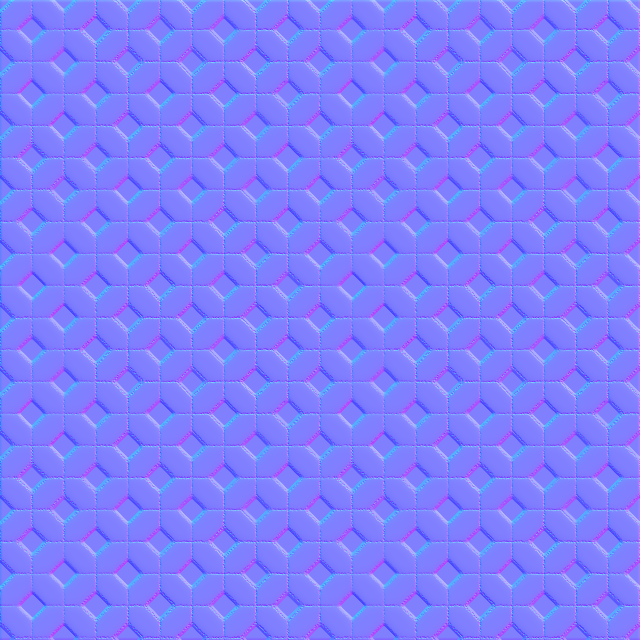
Give the GLSL for this texture map, as a WebGL 2 fragment shader.

```glsl
#version 300 es
precision highp float;
// Tangent-space normal map of paving: a 20 x 20 grid of blocks, with a sunken
// diamond at every second grid crossing. A height function is differenced into
// normals; wear is hashed and wrapped so it recurs every 10 cells.

uniform vec2 u_resolution;
out vec4 fragColor;

const float TAU = 6.2831853;

vec2 hash2(vec2 p) {
    vec3 q = fract(vec3(p.xyx) * vec3(0.1031, 0.1030, 0.0973));
    q += dot(q, q.yzx + 33.33);
    return fract((q.xx + q.yz) * q.zy);
}

// Distance to the nearest scattered point, wrapping every 'period' cells
float cellular(vec2 p, float period) {
    vec2 id = floor(p);
    float nearest = 1.0;
    for (int y = -1; y <= 1; y++)
        for (int x = -1; x <= 1; x++) {
            vec2 n = id + vec2(x, y);
            nearest = min(nearest, length(n + hash2(mod(n, period)) - p));
        }
    return nearest;
}

float roundedBox(vec2 p, float halfSize, float radius) {
    vec2 e = abs(p) - halfSize + radius;
    return length(max(e, 0.0)) + min(max(e.x, e.y), 0.0) - radius;
}

// Surface height, with one grid cell as the unit
float height(vec2 p) {
    // Slightly uneven cuts
    p += 0.004 * sin(TAU * (p.yx * vec2(1.7, 2.1) + 0.3 * sin(TAU * p.xy * 0.9)));

    // Diagonal lattice of diamonds
    vec2 diagonal = 0.5 * vec2(p.x + p.y, p.x - p.y);
    vec2 id = round(diagonal);
    vec2 local = diagonal - id;
    vec2 center = mod(vec2(id.x + id.y, id.x - id.y), 10.0);
    vec2 wear = hash2(center + 3.0);
    vec2 shift = 0.018 * (hash2(center + 41.0) - 0.5);
    float rim = 1.414 * roundedBox(local, 0.236 + 0.008 * wear.y, 0.02);
    float bed = 1.414 * roundedBox(local - shift, 0.187 - 0.02 * wear.x * wear.x, 0.03);

    // Sloping wall from the flat bed up to the rim
    float wall = rim >= 0.0 ? 1.0 : max(bed, 0.0) / max(max(bed, 0.0) - rim, 0.001);
    float h = 0.056 * wall;

    // Soft bevels: broad beside the diamonds, slight along the grid
    vec2 seam = abs(p - round(p));
    float grid = min(seam.x, seam.y);
    float block = smoothstep(0.0, 0.08, rim);
    h -= 0.016 * exp(-max(rim, 0.0) / 0.09);
    h -= block * (0.005 * exp(-seam.x / 0.06) + 0.008 * exp(-seam.y / 0.07));

    // Thin joints that break up and fade towards one side
    float edge = min(grid, rim);
    float fade = 0.5 - 0.5 * cos(TAU * 0.1 * (p.x - 1.5));
    fade *= 0.6 + 0.4 * sin(TAU * (0.7 * p.x + 1.3 * p.y) + 2.0 * sin(TAU * 0.4 * p.y));
    float joint = 1.0 - smoothstep(0.0, 0.028, abs(edge));
    h -= joint * (0.003 + 0.009 * fade);

    // Chips crowd the joints and the rims
    float chip = 1.0 - smoothstep(0.1, 0.6, cellular(p * 14.0, 140.0));
    float ragged = 1.0 - smoothstep(0.01, 0.05, abs(edge));
    h -= 0.018 * chip * ragged * (0.3 + 0.7 * wear.y);
    return h;
}

void main() {
    vec2 uv = gl_FragCoord.xy / u_resolution;
    vec2 p = uv * 20.0 - vec2(0.0, 0.07);

    // Central differences give the slope
    vec2 reach = vec2(0.017, 0.0);
    vec2 slope = vec2(height(p + reach.xy) - height(p - reach.xy),
                      height(p + reach.yx) - height(p - reach.yx)) / 0.034;
    vec2 normal = -slope / sqrt(1.0 + dot(slope, slope));

    // The sheet rolls off at its outer border
    normal += 0.22 * (smoothstep(0.995, 1.0, uv) - 1.0 + smoothstep(0.0, 0.005, uv));

    fragColor = vec4(clamp(0.5 + 0.5 * normal, 0.0, 1.0), 1.0, 1.0);
}
```
